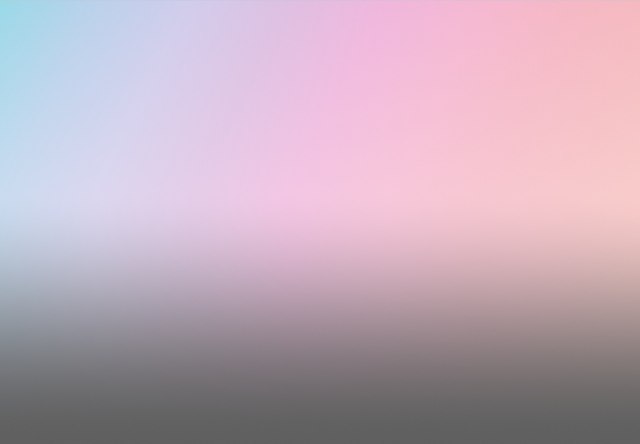
This background is drawn by a Shadertoy shader. Its source:

```glsl
// Pastel diagonal spectrum, from cyan to peach, fading down into a grey floor.

#define SLANT      0.34   // sideways drift of the hues per unit of descent
#define HORIZON    0.55   // height where the hues stop drifting
#define FADE_TOP   0.58   // height where the grey begins
#define HAZE       0.22   // whitening at the horizon
#define STOP_GAP   0.15   // spacing of the spectrum colours
#define RIM_HEIGHT 0.002  // thickness of the faint upper rim
#define GRAIN      0.004  // dither strength

const vec3 FLOOR_GREY = vec3(0.375);
const vec3 RIM_GREY = vec3(0.76, 0.77, 0.81);

const vec3 SPECTRUM[9] = vec3[9](
    vec3(0.60, 0.85, 0.91),   // cyan
    vec3(0.73, 0.82, 0.92),   // sky
    vec3(0.82, 0.80, 0.92),   // periwinkle
    vec3(0.87, 0.75, 0.885),  // lilac
    vec3(0.94, 0.715, 0.865), // orchid
    vec3(0.96, 0.72, 0.82),   // pink
    vec3(0.96, 0.72, 0.77),   // rose
    vec3(0.96, 0.73, 0.745),  // coral
    vec3(0.97, 0.75, 0.73)    // peach
);

float hash(vec2 p) {
    vec3 q = fract(p.xyx * 0.1031);
    q += dot(q, q.yzx + 33.33);
    return fract((q.x + q.y) * q.z);
}

vec3 spectrum(float t) {
    float s = clamp(t / STOP_GAP, 0.0, 7.999);
    int i = int(s);
    return mix(SPECTRUM[i], SPECTRUM[i + 1], fract(s));
}

void mainImage(out vec4 fragColor, in vec2 fragCoord) {
    vec2 uv = fragCoord / iResolution.xy;

    // Slanted hues, paler towards the horizon
    float descent = 1.0 - max(uv.y, HORIZON);
    vec3 color = spectrum(uv.x + SLANT * descent);
    color = mix(color, vec3(1.0), HAZE * descent / (1.0 - HORIZON));

    // Grey floor
    float floorAmount = 1.0 - smoothstep(0.0, FADE_TOP, uv.y);
    color = mix(color, FLOOR_GREY, floorAmount);

    // Faint upper rim
    float rim = smoothstep(1.0 - 2.0 * RIM_HEIGHT, 1.0, uv.y);
    color = mix(color, RIM_GREY, 0.4 * rim);

    // Fine grain against banding
    color += GRAIN * (hash(fragCoord) - 0.5);

    fragColor = vec4(color, 1.0);
}
```
